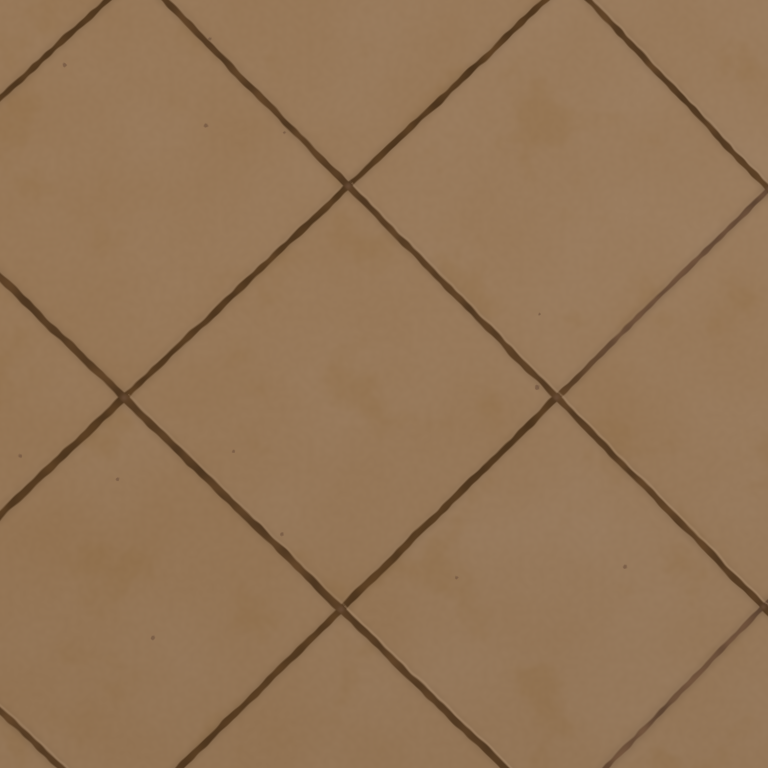
A WebGL 2 fragment shader for this texture:

```glsl
#version 300 es
precision highp float;
// Square clay floor tiles laid on the diagonal, seen in slight perspective.
// Two projective line families give tile coordinates; gradient noise mottles
// each tile, and ragged dark joints vary from segment to segment.

uniform vec2 u_resolution;
out vec4 fragColor;

const vec3 CLAY_WARM = vec3(0.570, 0.443, 0.310);
const vec3 CLAY_PALE = vec3(0.597, 0.484, 0.372);
const vec3 CLAY_STAIN = vec3(0.555, 0.425, 0.275);
const vec3 GROUT_DARK = vec3(0.325, 0.225, 0.125);
const vec3 GROUT_WORN = vec3(0.430, 0.320, 0.245);
const vec3 EDGE_LIGHT = vec3(0.690, 0.570, 0.450);
const vec2 CROSSING = vec2(0.452, 0.759);  // reference joint crossing
const float TILE_SIDE = 0.393;

float hash(vec2 cell) {
  uvec2 q = uvec2(ivec2(cell) + 4096) * uvec2(1597u, 3812u);
  uint n = (q.x ^ q.y) * 747796405u + 289133u;
  n = ((n >> 15) ^ n) * 277803737u;
  n = (n >> 16) ^ n;
  return float(n & 65535u) / 65535.0;
}

float cornerGradient(vec2 cell, vec2 delta) {
  float angle = 6.28318 * hash(cell);
  return dot(vec2(cos(angle), sin(angle)), delta);
}

float gradientNoise(vec2 p) {
  vec2 c = floor(p), f = p - c;
  vec2 s = f * f * f * (f * (f * 6.0 - 15.0) + 10.0);
  vec2 e = vec2(0.0, 1.0);
  float low = mix(cornerGradient(c, f), cornerGradient(c + e.yx, f - e.yx), s.x);
  float high = mix(cornerGradient(c + e, f - e), cornerGradient(c + e.yy, f - e.yy), s.x);
  return 1.4 * mix(low, high, s.y);
}

float fractalNoise(vec2 p) {
  float sum = 0.0, gain = 0.55;
  for (int octave = 0; octave < 4; octave++) {
    sum += gain * gradientNoise(p);
    p = mat2(1.6, 1.2, -1.2, 1.6) * p + 7.3;
    gain *= 0.5;
  }
  return sum;
}

// Tile coordinates: joints lie on whole numbers of either axis.
vec2 tileCoords(vec2 p) {
  vec2 q = p - CROSSING;
  float across = dot(q, vec2(1.768, -1.873)) / (1.0 + dot(q, vec2(-0.045, -0.028)));
  float down = dot(q, vec2(-1.790, -1.766)) / (1.0 + dot(q, vec2(-0.050, 0.020)));
  return vec2(across - 0.005, down);
}

// Clay with cloudy tone, warm stains and fine grain; light falls from upper right.
vec3 clayColor(vec2 p, vec2 tile) {
  vec2 shifted = p + 5.0 * vec2(hash(tile), hash(tile + 31.0));
  float cloud = fractalNoise(shifted * 6.0);
  float tone = 0.36 + 0.30 * p.x + 0.16 * (p.y - 0.5) + 0.45 * cloud;
  tone += 0.22 * (hash(tile + 11.0) - 0.5);
  vec3 color = mix(CLAY_WARM, CLAY_PALE, clamp(tone, 0.0, 1.0));
  float stain = smoothstep(0.12, 0.50, fractalNoise(shifted * 9.0 + 3.7));
  color = mix(color, CLAY_STAIN, 0.40 * stain);
  color *= 0.99 + 0.03 * smoothstep(0.0, 0.7, p.y);
  return color + 0.006 * gradientNoise(p * 110.0);
}

// Sparse dark pits, at most one in each cell of a coarse grid.
float pitCover(vec2 p, float cells, float pixel) {
  vec2 cell = floor(p * cells);
  vec2 center = (cell + 0.2 + 0.6 * vec2(hash(cell + 51.0), hash(cell + 73.0))) / cells;
  float radius = mix(0.0012, 0.0030, hash(cell + 97.0));
  float d = length(p - center) + 0.0008 * gradientNoise(p * 300.0);
  float present = step(0.87, hash(cell + 19.0));
  return present * (1.0 - smoothstep(radius - pixel, radius + pixel, d));
}

// One joint with contact shadow, ragged grout and a lit edge on its negative side.
vec3 addJoint(vec3 base, vec2 p, float offset, vec2 segment, float wear, float glint, float pixel) {
  offset += 0.0012 * gradientNoise(p * 18.0);
  float d = abs(offset);
  float halfWidth = mix(0.0034, 0.0046, hash(segment)) - 0.0008 * wear;
  halfWidth += 0.0013 * gradientNoise(p * 55.0);
  float soft = max(0.0015, pixel);
  base *= 1.0 - 0.10 * exp(-d * d / 0.00006);
  float rim = (offset + halfWidth + 0.0022) / 0.0016;
  base = mix(base, EDGE_LIGHT, glint * hash(segment + 7.0) * exp(-rim * rim));
  vec3 grout = mix(GROUT_DARK, GROUT_WORN, wear);
  grout *= 1.0 + 0.16 * gradientNoise(p * 40.0);
  return mix(base, grout, 1.0 - smoothstep(halfWidth - soft, halfWidth + soft, d));
}

void main() {
  vec2 p = gl_FragCoord.xy / u_resolution;
  float pixel = 1.0 / min(u_resolution.x, u_resolution.y);
  vec2 grid = tileCoords(p);
  vec2 tile = floor(grid), line = round(grid);
  vec2 offset = (grid - line) * TILE_SIDE;

  vec3 color = clayColor(p, tile);
  color = mix(color, GROUT_WORN, 0.65 * pitCover(p, 9.0, pixel));

  // Rising joints fade toward the right; falling joints catch more light.
  float wear = 0.75 * smoothstep(0.70, 0.82, p.x);
  color = addJoint(color, p, offset.x, vec2(line.x, tile.y), wear, 0.15, pixel);
  color = addJoint(color, p, offset.y, vec2(tile.x, line.y) + 200.0, 0.12, 0.45, pixel);

  // Dusty grout where joints cross.
  float crossing = exp(-dot(offset, offset) / 0.000018);
  color = mix(color, GROUT_WORN, 0.6 * crossing);
  fragColor = vec4(color, 1.0);
}
```
